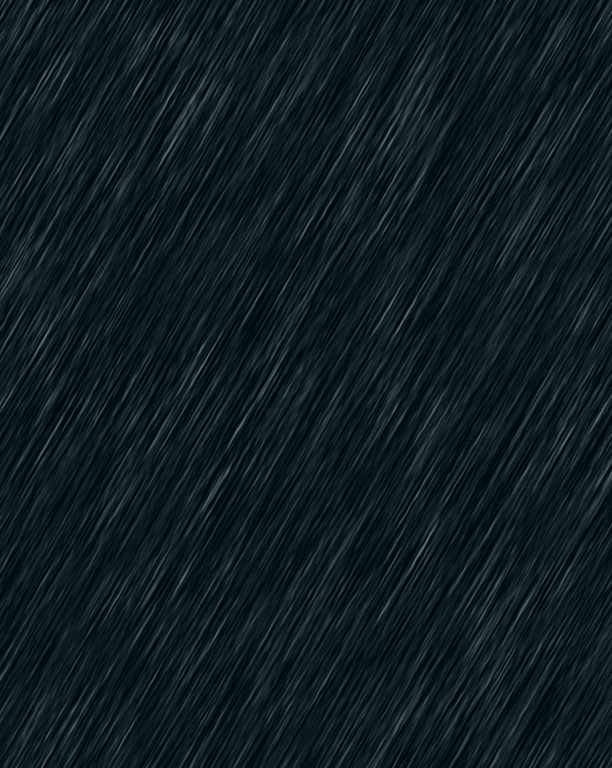
Give the GLSL for this texture, as a WebGL 2 fragment shader.

```glsl
#version 300 es
precision highp float;

uniform vec2 u_resolution;
out vec4 fragColor;

// Streak direction in radians; sizes are (across, along) in canvas heights
const float SLANT = 1.05;
const float SLANT_SPREAD = 0.025;
const vec2 FINE_SIZE = vec2(0.0038, 0.064);
const vec2 BROAD_SIZE = vec2(0.0060, 0.080);
const vec2 GRAIN_SIZE = vec2(0.0042, 0.014);
const vec2 PATCH_SIZE = vec2(0.060, 0.120);

// Share of each layer in the tone
const float FINE_WEIGHT = 0.77;
const float BROAD_WEIGHT = 0.36;
const float GRAIN_WEIGHT = 0.37;
const float PATCH_WEIGHT = 0.06;
const float PATCH_CONTRAST = 0.12;
const float WOBBLE = 0.0002;

// Strength of the opposite-toned flanks beside each streak
const float STREAK_FLANK = 4.0;
const float PATCH_FLANK = 0.0;

// Bring a cell layer to unit variance, with and without flanks
const float STREAK_GAIN = 2.78;
const float PATCH_GAIN = 2.18;

// Palette from shadow to highlight
const vec3 ABYSS = vec3(0.000, 0.030, 0.042);
const vec3 DEEP = vec3(0.008, 0.058, 0.070);
const vec3 SLATE = vec3(0.050, 0.110, 0.130);
const vec3 MIST = vec3(0.110, 0.160, 0.180);
const vec3 GLINT = vec3(0.180, 0.240, 0.250);
const vec3 SPARK = vec3(0.340, 0.400, 0.410);

vec3 hash3(vec2 cell, float seed) {
    vec3 p = fract(vec3(cell, seed).xyx * vec3(0.1031, 0.1030, 0.0973) + seed * 0.137);
    p += dot(p, p.yxz + 33.33);
    return fract((p.xxy + p.yzz) * p.zyx);
}

// Coordinates across and along a slanted axis
vec2 slanted(vec2 p, float angle) {
    vec2 axis = vec2(cos(angle), sin(angle));
    return vec2(dot(p, vec2(axis.y, -axis.x)), dot(p, axis));
}

// Cellular noise: one soft light or dark grain per cell, columns staggered
float cellGrains(vec2 p, vec2 size, float flank, float seed) {
    vec2 q = p / size;
    float sum = 0.0;
    for (int i = -1; i <= 1; i++) {
        float column = floor(q.x) + float(i);
        float y = q.y + 7.0 * hash3(vec2(column, 5.0), seed).x;
        for (int j = -1; j <= 1; j++) {
            vec2 cell = vec2(column, floor(y) + float(j));
            vec3 rnd = hash3(cell, seed);
            vec2 offset = vec2(q.x, y) - cell - rnd.xy;
            float falloff = max(1.0 - dot(offset, offset), 0.0);
            float profile = falloff * falloff * (1.0 - flank * offset.x * offset.x);
            sum += (2.0 * rnd.z - 1.0) * profile;
        }
    }
    return sum;
}

float streaks(vec2 p, vec2 size, float seed) {
    return STREAK_GAIN * cellGrains(p, size, STREAK_FLANK, seed);
}

// Layered sines that roughen the streak edges
float wobble(vec2 p) {
    return sin(p.y * 190.0 + p.x * 410.0)
         + 0.6 * sin(p.y * 330.0 - p.x * 270.0 + 1.7);
}

float ramp(float low, float high, float x) {
    return clamp((x - low) / (high - low), 0.0, 1.0);
}

vec3 palette(float tone) {
    vec3 color = mix(ABYSS, DEEP, ramp(-2.20, -0.97, tone));
    color = mix(color, SLATE, ramp(-0.97, 0.07, tone));
    color = mix(color, MIST, ramp(0.07, 0.97, tone));
    color = mix(color, GLINT, ramp(0.97, 1.90, tone));
    return mix(color, SPARK, ramp(1.90, 3.60, tone));
}

void main() {
    vec2 p = gl_FragCoord.xy / u_resolution.y;

    vec2 main_axis = slanted(p, SLANT);
    main_axis.x += WOBBLE * wobble(main_axis);
    vec2 broad_axis = slanted(p, SLANT - SLANT_SPREAD);
    vec2 grain_axis = slanted(p, SLANT + SLANT_SPREAD);

    // Streaks of several sizes, gathered into faint patches
    float patches = PATCH_GAIN * cellGrains(main_axis, PATCH_SIZE, PATCH_FLANK, 4.0);
    float tone = FINE_WEIGHT * streaks(main_axis, FINE_SIZE, 1.0)
               + BROAD_WEIGHT * streaks(broad_axis, BROAD_SIZE, 2.0)
               + GRAIN_WEIGHT * streaks(grain_axis, GRAIN_SIZE, 3.0);
    tone = tone * (1.0 + PATCH_CONTRAST * patches) + PATCH_WEIGHT * patches;

    fragColor = vec4(palette(tone), 1.0);
}
```
